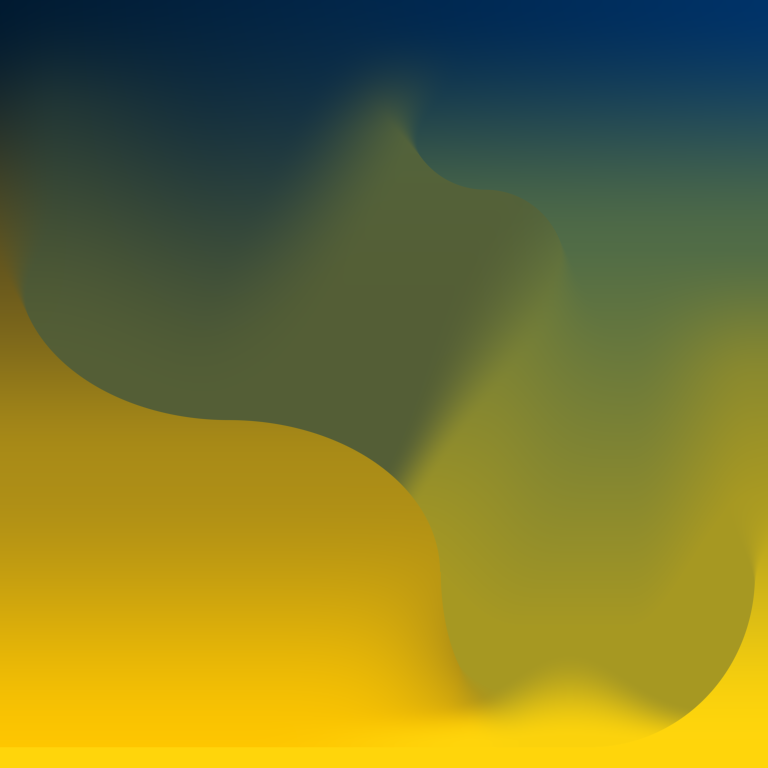
Reproduce this background procedurally as a Shadertoy shader.

```glsl
#define NAVY_DARK  vec3(0.00, 0.10, 0.19)
#define NAVY_LIGHT vec3(0.00, 0.20, 0.41)
#define MOSS       vec3(0.33, 0.37, 0.21)
#define SAGE       vec3(0.32, 0.425, 0.275)
#define CITRON     vec3(0.65, 0.595, 0.135)
#define UMBER      vec3(0.43, 0.36, 0.11)
#define OCHRE      vec3(0.67, 0.55, 0.09)
#define GOLD       vec3(1.00, 0.78, 0.00)
#define LEMON      vec3(1.00, 0.835, 0.045)

// Approximate signed distance to an ellipse centred on zero
float ellipse(vec2 v, vec2 radii) {
    v += 1e-5;
    float q = length(v / radii);
    return (q - 1.0) * q / length(v / (radii * radii));
}

// Two quarter ellipses joined into an S; positive below and to the left
float sCurve(vec2 p, vec2 middle, vec2 radii) {
    vec2 v = p - middle;
    if (v.x < 0.0) return ellipse(vec2(v.x, max(v.y + radii.y, 0.0)), radii);
    return -ellipse(vec2(v.x, min(v.y - radii.y, 0.0)), radii);
}

// Edge coverage with a chosen blur, never thinner than a pixel
float cover(float d, float blur) {
    float w = max(blur, 0.75 / iResolution.y);
    return smoothstep(-w, w, d);
}

// Dark fold at the upper left with a diagonal ridge
vec3 mossFold(vec2 p, vec3 navy) {
    float lift = 0.07 * (1.0 - smoothstep(0.05, 0.3, p.x)) * smoothstep(0.0, 0.15, p.y);
    float fade = smoothstep(-0.05, 0.55, p.y + lift);
    float ridge = smoothstep(-0.09, 0.09, p.x + 0.5 * p.y - 0.547);
    ridge *= smoothstep(0.03, 0.18, p.y);
    vec3 tint = mix(MOSS, SAGE, 0.4 * ridge * (1.0 - smoothstep(0.1, 0.4, p.y)));
    return mix(navy, tint, 1.0 - (1.0 - fade) * (1.0 - ridge));
}

// Right-hand fold: navy through sage to citron
vec3 sageFold(vec2 p, vec3 navy, float lift) {
    vec3 c = mix(navy, SAGE, smoothstep(0.0, 0.34, p.y));
    lift += 0.17 * smoothstep(0.82, 0.98, p.x) * smoothstep(0.32, 0.5, p.y);
    return mix(c, CITRON, clamp((p.y - 0.325 + lift) / 0.49, 0.0, 1.0));
}

// Lower-left fold: vertical ramp with a shaded right rim
vec3 goldFold(vec2 p, vec3 navy, float edge) {
    vec3 c = mix(navy, UMBER, smoothstep(0.0, 0.42, p.y));
    c = mix(c, OCHRE, smoothstep(0.35, 0.62, p.y));
    c = mix(c, GOLD, smoothstep(0.6, 1.0, p.y));
    float rim = exp(-max(edge, 0.0) / 0.055) * smoothstep(0.62, 0.88, p.y);
    rim *= smoothstep(0.35, 0.55, p.x) * (1.0 - smoothstep(0.91, 0.97, p.y));
    return mix(c, OCHRE, 0.85 * rim);
}

void mainImage(out vec4 fragColor, in vec2 fragCoord) {
    // x runs right, y is depth below the top edge
    vec2 p = fragCoord / iResolution.xy;
    p.y = 1.0 - p.y;
    vec3 navy = mix(NAVY_DARK, NAVY_LIGHT, p.x);

    // Small S: crisp in the middle, dissolving at both ends
    float smallS = sCurve(p, vec2(0.632, 0.247), vec2(0.104));
    float smallBlur = 0.08 * (1.0 - smoothstep(0.07, 0.21, p.y))
                    + 0.1 * smoothstep(0.3, 0.52, p.y);
    float inner = cover(smallS, smallBlur);

    // Soft diagonal between the moss and citron areas
    float diagonal = p.x - 0.521 - 0.58 * (0.638 - p.y);
    float spread = mix(0.09, 0.035, smoothstep(0.32, 0.62, p.y));
    float lift = 0.1 * inner * (1.0 - smoothstep(0.03, 0.26, diagonal));
    vec3 sage = sageFold(p, navy, lift);
    float mossMask = inner * (1.0 - smoothstep(-spread, spread, diagonal));
    vec3 color = mix(sage, mossFold(p, navy), mossMask);

    // Large S and its continuation down to the bottom
    float largeS = sCurve(p, vec2(0.298, 0.547), vec2(0.275, 0.198));
    float largeBlur = 0.06 * (1.0 - smoothstep(0.25, 0.42, p.y));
    if (p.x > 0.298 && p.y > 0.745) {
        vec2 v = p - vec2(0.652, 0.745);
        largeS = ellipse(vec2(min(v.x, 0.0), v.y), vec2(0.078, 0.169));
        largeBlur = 0.05 * smoothstep(0.86, 0.94, p.y);
    }
    float goldMask = cover(largeS, largeBlur) * (1.0 - smoothstep(0.61, 0.68, p.x) * step(0.745, p.y));
    color = mix(color, goldFold(p, navy, largeS), goldMask);

    // Bright swell along the bottom
    float swell = exp(-pow((p.x - 0.742) / 0.1, 2.0));
    float front = 0.948 - 0.043 * swell;
    float glow = smoothstep(-1.0, 1.0, (p.y - front) / (0.022 + 0.035 * swell));
    color = mix(color, LEMON, 0.96 * glow * smoothstep(0.33, 0.63, p.x));

    // Lower-right corner outside a rounded bend
    float bend = ellipse(max(p - vec2(0.768, 0.749), 0.0), vec2(0.215, 0.224));
    float bendBlur = 0.07 * (1.0 - smoothstep(0.6, 0.77, p.y));
    vec3 corner = mix(CITRON, LEMON, smoothstep(0.58, 0.97, p.y));
    corner = mix(sage, corner, smoothstep(0.5, 0.7, p.y));
    color = mix(color, corner, cover(bend, bendBlur));

    fragColor = vec4(color, 1.0);
}
```
